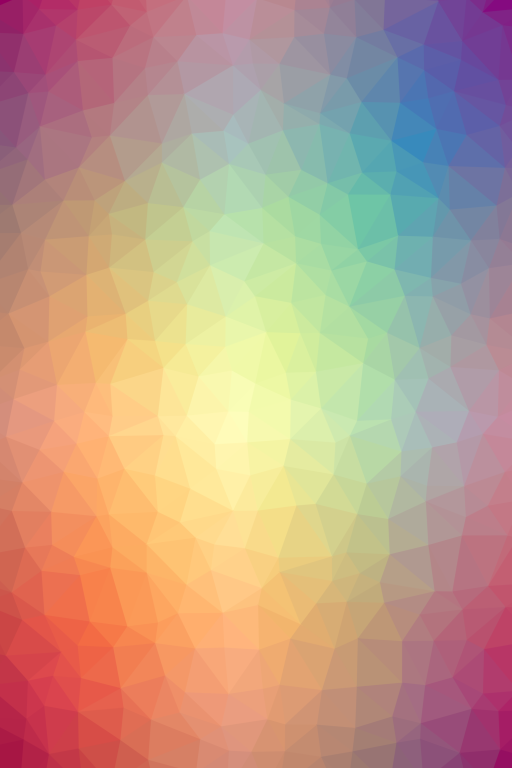
Give the GLSL for this background, as a WebGL 2 fragment shader.

```glsl
#version 300 es
precision highp float;
// Low-poly mesh of flat triangles, tinted by a spectral ramp along both axes.

uniform vec2 u_resolution;
out vec4 outColor;

#define COLUMNS 15.0     // mesh cells across the width
#define JITTER 0.74      // vertex scatter, in cells
#define SEED 17.0        // variation of the scatter
#define AXIS_BLEND 0.5   // share of the vertical ramp
#define GAMMA 2.2

const int STOPS = 12;
const vec3 RAMP[STOPS] = vec3[STOPS](
    vec3(0.62, 0.00, 0.26), vec3(0.84, 0.24, 0.31), vec3(0.96, 0.43, 0.26),
    vec3(0.99, 0.68, 0.38), vec3(1.00, 0.88, 0.55), vec3(1.00, 1.00, 0.75),
    vec3(0.90, 0.96, 0.60), vec3(0.67, 0.87, 0.64), vec3(0.40, 0.76, 0.65),
    vec3(0.20, 0.53, 0.74), vec3(0.37, 0.31, 0.64), vec3(0.52, 0.04, 0.50));

// Linear RGB to white-relative XYZ; its cube root is a perceptual space.
const mat3 RGB_TO_XYZ = mat3(
    0.434, 0.213, 0.018,
    0.376, 0.715, 0.109,
    0.190, 0.072, 0.873);

vec3 toPerceptual(vec3 rgb) {
    return pow(RGB_TO_XYZ * pow(rgb, vec3(GAMMA)), vec3(1.0 / 3.0));
}

vec3 toRgb(vec3 q) {
    vec3 linearRgb = inverse(RGB_TO_XYZ) * (q * q * q);
    return pow(clamp(linearRgb, 0.0, 1.0), vec3(1.0 / GAMMA));
}

vec3 ramp(float t) {
    float s = clamp(t, 0.0, 1.0) * float(STOPS - 1);
    int i = min(int(s), STOPS - 2);
    return mix(toPerceptual(RAMP[i]), toPerceptual(RAMP[i + 1]), s - float(i));
}

vec3 meshColor(vec2 uv) {
    return toRgb(mix(ramp(uv.x), ramp(uv.y), AXIS_BLEND));
}

vec2 hash2(vec2 p) {
    vec3 q = fract(vec3(p.xyx + SEED) * vec3(0.1031, 0.1030, 0.0973));
    q += dot(q, q.yzx + 33.33);
    return fract((q.xx + q.yz) * q.zy);
}

vec2 meshVertex(vec2 cell) {
    return cell + 0.5 + JITTER * (hash2(cell) - 0.5);
}

float cross2(vec2 a, vec2 b) {
    return a.x * b.y - a.y * b.x;
}

// Signed distance to the line a-b, positive on its left.
float edgeDistance(vec2 p, vec2 a, vec2 b) {
    return cross2(normalize(b - a), p - a);
}

// Adds one counter-clockwise triangle, weighted by its soft coverage.
void addTriangle(vec2 p, vec2 a, vec2 b, vec2 c, vec2 grid, float pixel, inout vec4 sum) {
    float inside = min(edgeDistance(p, a, b),
                   min(edgeDistance(p, b, c), edgeDistance(p, c, a)));
    float weight = smoothstep(-0.7 * pixel, 0.7 * pixel, inside);
    if (weight > 0.0) {
        vec2 center = (a + b + c) / 3.0;
        sum += weight * vec4(meshColor(center / grid), 1.0);
    }
}

// True when the angles at a and c together exceed a half turn.
bool splitsAlongAC(vec2 a, vec2 b, vec2 c, vec2 d) {
    float sinA = cross2(b - a, d - a), cosA = dot(b - a, d - a);
    float sinC = cross2(d - c, b - c), cosC = dot(d - c, b - c);
    return sinA * cosC + cosA * sinC < 0.0;
}

void main() {
    vec2 grid = COLUMNS * vec2(1.0, u_resolution.y / u_resolution.x);
    vec2 p = gl_FragCoord.xy / u_resolution * grid;
    float pixel = COLUMNS / u_resolution.x;
    vec2 home = floor(p - 0.5);
    vec4 sum = vec4(0.0);

    // Nearby quads, each cut along its better diagonal.
    for (int y = -1; y <= 1; y++) {
        for (int x = -1; x <= 1; x++) {
            vec2 cell = home + vec2(x, y);
            vec2 a = meshVertex(cell);
            vec2 b = meshVertex(cell + vec2(1.0, 0.0));
            vec2 c = meshVertex(cell + vec2(1.0, 1.0));
            vec2 d = meshVertex(cell + vec2(0.0, 1.0));
            if (splitsAlongAC(a, b, c, d)) {
                addTriangle(p, a, b, c, grid, pixel, sum);
                addTriangle(p, a, c, d, grid, pixel, sum);
            } else {
                addTriangle(p, a, b, d, grid, pixel, sum);
                addTriangle(p, b, c, d, grid, pixel, sum);
            }
        }
    }
    outColor = vec4(sum.rgb / max(sum.a, 0.0001), 1.0);
}
```
